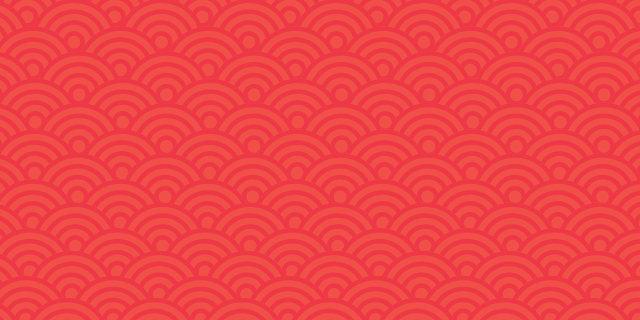
Write a WebGL 1 fragment shader that draws this pattern.

```glsl
precision mediump float;

// Overlapping wave scales in two reds: each scale is a disc of concentric rings.
// Staggered rows are painted from the top down, each covering the one above.
// Row spacing tightens and the columns drift slightly towards the bottom.

uniform vec2 u_resolution;

const vec3 FILL_COLOR = vec3(0.945, 0.315, 0.285);
const vec3 LINE_COLOR = vec3(0.932, 0.218, 0.270);

// Lengths are fractions of the canvas height
const float COLUMN_PITCH = 0.2734;
const float SCALE_RADIUS = 0.1365;
const float RING_PITCH = 0.0341;
const float LINE_WIDTH = 0.0143;

const float TOP_CREST = -0.0026;     // crest of row zero, measured downwards
const float ROW_PITCH = 0.0831;
const float ROW_TIGHTENING = 0.00043;
const float ROW_ALTERNATION = 0.0022;

const float COLUMN_OFFSET = 0.2474;
const float DRIFT_ROW = 2.7;         // row where the columns lie furthest right
const float DRIFT_CURVE = 0.00044;
const float TOP_DRIFT = 0.0065;

const float FIRST_ROW = -4.0;
const int ROW_COUNT = 19;

// Highest point of a row of scales
float rowCrest(float row) {
  float side = mod(row, 2.0) * 2.0 - 1.0;
  return TOP_CREST + ROW_PITCH * row - ROW_TIGHTENING * row * row
    + ROW_ALTERNATION * side;
}

// Horizontal position of one scale centre in a row
float rowOffset(float row) {
  float fromPeak = row - DRIFT_ROW;
  float drift = DRIFT_CURVE * fromPeak * fromPeak
    + TOP_DRIFT * max(2.0 - row, 0.0);
  return COLUMN_OFFSET - drift + 0.5 * COLUMN_PITCH * mod(row, 2.0);
}

// Signed distance to the nearest ring line at a depth inside the scale
float ringDistance(float depth) {
  float halfPitch = 0.5 * RING_PITCH;
  float halfLine = 0.5 * LINE_WIDTH;
  return abs(mod(depth - halfLine + halfPitch, RING_PITCH) - halfPitch) - halfLine;
}

float coverage(float dist, float pixel) {
  return clamp(0.5 - dist / pixel, 0.0, 1.0);
}

void main() {
  float pixel = 1.0 / u_resolution.y;
  vec2 p = gl_FragCoord.xy * pixel;
  p.y = 1.0 - p.y;

  vec3 color = LINE_COLOR;
  for (int i = 0; i < ROW_COUNT; i++) {
    float row = FIRST_ROW + float(i);

    // Fold into the nearest scale of this row
    float x = mod(p.x - rowOffset(row) + 0.5 * COLUMN_PITCH, COLUMN_PITCH)
      - 0.5 * COLUMN_PITCH;
    float y = p.y - rowCrest(row) - SCALE_RADIUS;
    float depth = SCALE_RADIUS - length(vec2(x, y));

    // Ringed disc over the rows behind
    float line = coverage(ringDistance(depth), pixel);
    vec3 scaleColor = mix(FILL_COLOR, LINE_COLOR, line);
    color = mix(color, scaleColor, coverage(-depth, pixel));
  }

  gl_FragColor = vec4(color, 1.0);
}
```
